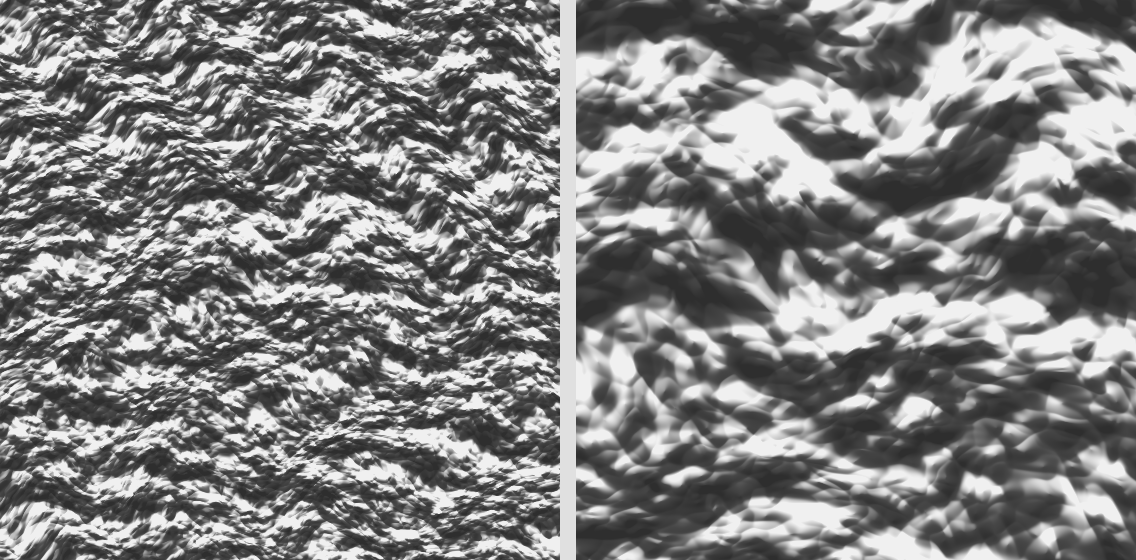
Left, the full canvas; right, a detail of the centre.
Reproduce this texture procedurally as a Shadertoy shader.

```glsl
vec2 hash2(vec2 cell) {
    vec3 h = fract(cell.xyx * vec3(0.1031, 0.1030, 0.0973));
    h += dot(h, h.yzx + 33.33);
    return fract((h.xx + h.yz) * h.zy);
}

// Slope of a soft cellular distance field: each cell is a small facet cone.
vec2 facetSlope(vec2 p, float sharpness) {
    vec2 base = floor(p);
    vec2 slope = vec2(0.0);
    float total = 0.0;
    for (int j = -1; j <= 1; j++) {
        for (int i = -1; i <= 1; i++) {
            vec2 cell = base + vec2(i, j);
            vec2 away = p - cell - hash2(cell);
            float dist = length(away);
            float weight = exp(-sharpness * dist);
            slope += weight * away / (dist + 0.04);
            total += weight;
        }
    }
    return slope / total;
}

mat2 rotation(float angle) {
    float c = cos(angle), s = sin(angle);
    return mat2(c, s, -s, c);
}

// Light falling on layered, horizontally stretched rock facets.
float rockLight(vec2 uv) {
    vec2 frequency = vec2(5.5, 12.0);
    float light = 0.0;
    for (int octave = 0; octave < 5; octave++) {
        float k = float(octave);
        float tilt = 0.5 * sin(k * 2.4 + 0.5);
        vec2 p = rotation(tilt) * uv * frequency + 17.3 * k + 40.0;

        // Ragged facet borders
        p += 0.09 * sin(p.yx * 4.3 + 2.0 * sin(p * 1.7 + k));
        vec2 slope = facetSlope(p, 26.0 - 2.0 * k);
        float strength = 0.56 + 0.2 * k - 0.056 * k * k;
        light += strength * dot(slope, vec2(-0.24, 0.97));

        // Coarse facets slightly crumple the finer ones.
        uv += 0.025 * slope / frequency;
        frequency *= vec2(1.85, 1.63);
    }
    return light;
}

void mainImage(out vec4 fragColor, in vec2 fragCoord) {
    vec2 uv = fragCoord / iResolution.y;

    // Wavy bending of the strata
    uv.y -= 0.03 * sin(4.5 * uv.x - 0.4 + 0.8 * sin(5.0 * uv.y));
    uv.y += 0.012 * sin(23.0 * uv.x + 4.0 * sin(7.0 * uv.y + 2.0 * uv.x));
    uv += 0.003 * sin(uv.yx * vec2(47.0, 39.0) + 2.0 * sin(uv * 17.0));

    // Mottled shadows, steep rise to bright faces
    float light = rockLight(uv);
    float shade = 0.30 + 0.075 * light + 0.6 * smoothstep(-0.4, 1.2, light);
    fragColor = vec4(vec3(clamp(shade, 0.18, 0.94)), 1.0);
}
```
